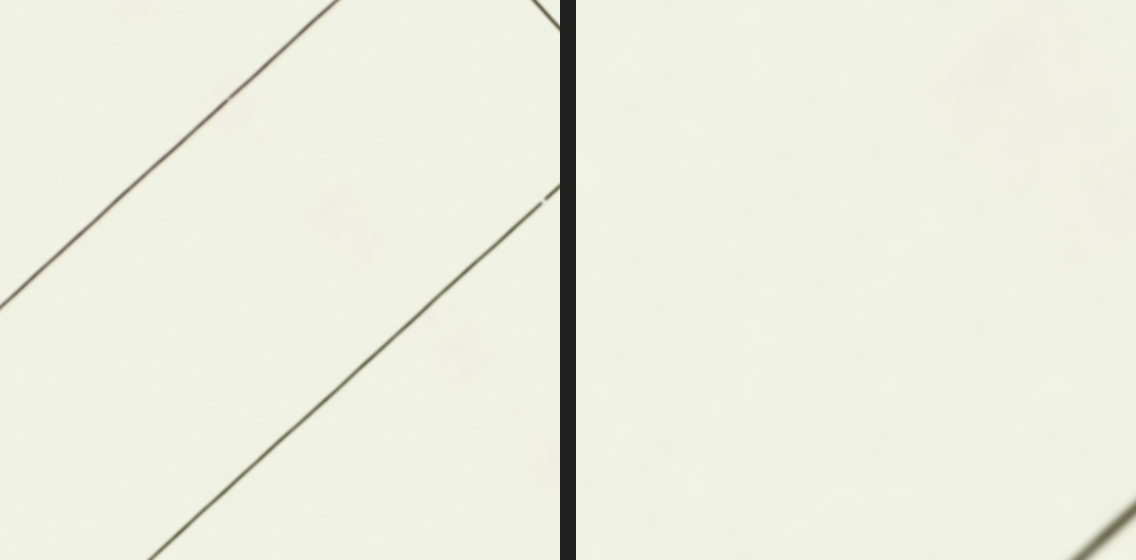
Left, the full canvas; right, a detail of the centre.
Write a Shadertoy shader that draws this pattern.

```glsl
// Pale paper-like slabs divided by a tilted grid of thin, slightly worn seams.
// A rotated frame is repeated to get soft line profiles; layered sines bend and
// fade the seams, and cellular noise mottles the surface.

const float TILT = 0.7389;            // seam direction, radians
const vec2 SLAB = vec2(1.60, 0.5133); // slab length and height
const vec2 ORIGIN = vec2(1.378, 0.3336);
const float SEAM_RADIUS = 0.0041;
const float WOBBLE = 0.0009;
const float NICK_RADIUS = 0.0050;
const float GHOST_AT = 0.856;         // faint stain running across the slabs
const float MOTTLE = 0.014;

const vec3 PAPER = vec3(0.940, 0.950, 0.893);
const vec3 OLIVE = vec3(0.430, 0.420, 0.320);
const vec3 GREY_BROWN = vec3(0.450, 0.415, 0.375);
const vec3 CROSS_BROWN = vec3(0.390, 0.360, 0.260);
const vec3 WARM_FRINGE = vec3(0.010, -0.020, -0.055);
const vec3 STAIN = vec3(0.000, -0.015, -0.002);

vec2 hash2(vec2 p) {
    vec3 q = fract(vec3(p.xyx) * vec3(0.1031, 0.1030, 0.0973));
    q += dot(q, q.yzx + 33.33);
    return fract((q.xx + q.yz) * q.zy);
}

// Distance to the nearest scattered cell centre
float cellular(vec2 p) {
    vec2 cell = floor(p), f = fract(p);
    float nearest = 2.0;
    for (int y = -1; y <= 1; y++)
        for (int x = -1; x <= 1; x++) {
            vec2 o = vec2(x, y);
            vec2 r = o + hash2(cell + o) - f;
            nearest = min(nearest, dot(r, r));
        }
    return sqrt(nearest);
}

float layeredSines(float t) {
    return 0.5 * sin(t) + 0.3 * sin(2.3 * t + 1.7) + 0.2 * sin(5.1 * t + 0.6);
}

float bell(float d, float radius) {
    return exp(-d * d / (radius * radius));
}

void mainImage(out vec4 fragColor, in vec2 fragCoord) {
    vec2 p = fragCoord / iResolution.y;
    float radius = max(SEAM_RADIUS, 0.8 / iResolution.y);

    // Frame along and across the seams
    float c = cos(TILT), s = sin(TILT);
    vec2 q = vec2(c * p.x + s * p.y, c * p.y - s * p.x);
    vec2 id = round((q - ORIGIN) / SLAB);
    vec2 d = q - ORIGIN - id * SLAB;
    float odd = mod(id.y, 2.0);

    // Paper with fine mottling and a broken pinkish stain
    float grain = 0.6 * cellular(p * 32.0) + 0.4 * cellular(p * 75.0 + 9.0) - 0.45;
    vec3 col = PAPER + MOTTLE * grain;
    float patches = smoothstep(-0.3, 0.6, layeredSines(q.y * 22.0 + 1.0));
    col += STAIN * bell(q.x - GHOST_AT, 0.045) * patches;

    // Long seams: small bends, uneven ink and one nick per row
    d.y -= WOBBLE * layeredSines(q.x * 13.0 + id.y * 4.0);
    float wear = 0.92 + 0.10 * layeredSines(q.x * 55.0 + id.y * 7.0);
    float nickAt = GHOST_AT - 0.293 * id.y;
    float nick = mix(0.35, 0.85, odd) * bell(q.x - nickAt, NICK_RADIUS);
    float seam = bell(d.y, radius) * wear * (1.0 - nick);
    float fringe = bell(d.y + 1.7 * radius, radius) * (1.0 - 0.7 * odd);
    col += WARM_FRINGE * fringe;
    col = mix(col, mix(GREY_BROWN, OLIVE, odd), seam);

    // Short seams closing the slab ends
    d.x -= WOBBLE * layeredSines(q.y * 17.0);
    col = mix(col, CROSS_BROWN, 0.95 * bell(d.x, radius));

    fragColor = vec4(clamp(col, 0.0, 1.0), 1.0);
}
```
